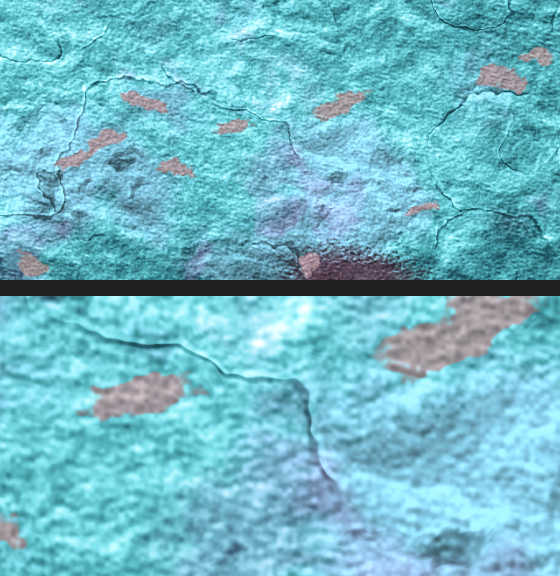
Top, the full canvas; bottom, a detail of the centre.
This texture is drawn by a Shadertoy shader. Its source:

```glsl
// Crumpled, shimmering turquoise foil paint with creases, pits and worn patches.
// A warped noise height field is lit from the upper left; the resulting tone
// picks a teal from a ramp, then blue sheen, bare patches and a stain go on top.

#define DEEP vec3(0.13, 0.36, 0.41)
#define TEAL vec3(0.24, 0.56, 0.60)
#define AQUA vec3(0.35, 0.73, 0.77)
#define BRIGHT vec3(0.51, 0.90, 0.94)
#define SHEEN vec3(0.51, 0.75, 0.86)
#define BARE vec3(0.64, 0.58, 0.57)
#define STAIN vec3(0.38, 0.22, 0.29)
#define GRAIN_FREQ 100.0
#define GRAIN 0.55
#define RELIEF 2.3
#define CREASE 0.60
#define PATCHES 10

float hash(vec2 p) {
    vec3 q = fract(p.xyx * 0.1031);
    q += dot(q, q.yzx + 33.33);
    return fract((q.x + q.y) * q.z);
}

float noise(vec2 p) {
    vec2 i = floor(p), f = fract(p);
    f = f * f * (3.0 - 2.0 * f);
    return mix(mix(hash(i), hash(i + vec2(1, 0)), f.x),
               mix(hash(i + vec2(0, 1)), hash(i + vec2(1, 1)), f.x), f.y);
}

float fbm(vec2 p) {
    float sum = 0.0, amp = 0.5;
    for (int i = 0; i < 5; i++) {
        sum += amp * noise(p);
        p = mat2(1.6, 1.2, -1.2, 1.6) * p + 17.3;
        amp *= 0.5;
    }
    return sum;
}

// Signed shade of a fold along a noise contour: dark lee side, bright lip
float crease(vec2 p, float freq, float width) {
    vec2 q = p * freq, e = vec2(0.05, 0.0);
    float n = noise(q) - 0.5;
    vec2 slope = vec2(noise(q + e) - 0.5 - n, noise(q + e.yx) - 0.5 - n) / e.x;
    float d = n / (max(length(slope), 0.35) * freq * width);
    float lee = smoothstep(-0.3, 0.2, d) * smoothstep(1.5, 0.4, d);
    float lip = smoothstep(-2.0, -0.8, d) * smoothstep(0.0, -0.5, d);
    float broken = smoothstep(0.46, 0.62, noise(q * 1.3 + 41.0));
    return broken * (0.45 * lip - lee);
}

vec3 foilRamp(float t) {
    float s = clamp(t, 0.0, 1.0) * 3.0;
    vec3 c = mix(DEEP, TEAL, min(s, 1.0));
    c = mix(c, AQUA, clamp(s - 1.0, 0.0, 1.0));
    c = mix(c, BRIGHT, clamp(s - 2.0, 0.0, 1.0));
    c += max(t - 1.0, 0.0) * vec3(0.65, 0.25, 0.20);
    return c * (1.0 + 0.7 * max(min(t, 0.0), -0.7));
}

void mainImage(out vec4 fragColor, in vec2 fragCoord) {
    vec2 p = fragCoord / iResolution.y;
    vec2 toLight = vec2(-0.6, 0.8);
    vec2 warp = vec2(fbm(p * 5.0), fbm(p * 5.0 + 60.0)) - 0.48;
    vec2 crumble = vec2(noise(p * 45.0), noise(p * 45.0 + 30.0)) - 0.5;
    vec2 w = p + 0.16 * warp;

    // Broad light: glow left of centre, dusk along the bottom and right
    vec2 g = (p - vec2(0.6, 0.57)) * vec2(1.1, 1.9);
    float tone = 0.60 + 0.8 * (fbm(p * 2.2 + 5.0) - 0.48);
    tone += 0.30 * exp(-dot(g, g)) - 0.40 * smoothstep(0.32, 0.0, p.y + 0.5 * warp.x);
    tone -= 0.12 * smoothstep(1.2, 2.0, p.x);

    // Wrinkled relief, slightly longer along a falling diagonal
    vec2 r = mat2(0.94, 0.34, -0.34, 0.94) * w * vec2(9.0, 13.0);
    tone += RELIEF * (fbm(r) - fbm(r + 0.25 * toLight));

    // Fine glitter grain
    vec2 k = mat2(0.97, 0.24, -0.24, 0.97) * p * GRAIN_FREQ * vec2(0.85, 1.2);
    float grain = noise(k) - noise(k + 0.65 * toLight);
    grain += 0.6 * (noise(p * GRAIN_FREQ * 1.7) - 0.5);
    tone += GRAIN * grain;

    // Long folds and short dark pits
    vec2 c = w + 0.012 * crumble;
    tone += CREASE * (crease(c + 3.0, 2.3, 0.008) + 0.9 * crease(c + 9.0, 4.2, 0.007));
    vec2 s = mat2(0.87, -0.5, 0.5, 0.87) * c;
    float pits = smoothstep(0.61, 0.72, fbm(s * vec2(8.0, 19.0) + 80.0));
    tone -= 0.55 * pits * smoothstep(0.35, 0.6, noise(p * 3.0 + 23.0));

    vec3 col = foilRamp(tone);

    // Blue and lilac sheen
    float sheen = smoothstep(0.47, 0.63, fbm(w * 2.4 + 33.0) + 0.08 * grain);
    vec3 blue = SHEEN * (0.55 + 0.62 * clamp(tone, -0.2, 1.2));
    col = mix(col, blue, 0.85 * sheen);
    float lilac = smoothstep(0.56, 0.70, fbm(w * 4.0 + 71.0));
    col += 0.6 * lilac * vec3(0.13, -0.08, 0.01);

    // Dark stain rising from the lower edge
    vec2 m = (w - vec2(1.25, 0.01)) / vec2(0.26, 0.09);
    float stain = smoothstep(1.3, 0.5, length(m) + 0.5 * grain);
    col = mix(col, STAIN * (0.85 + 0.7 * grain), 0.8 * stain);

    // Scattered ragged patches where the foil has worn off
    for (int i = 0; i < PATCHES; i++) {
        float id = float(i) + 1.0;
        float pick = hash(vec2(id, 7.0));
        vec2 centre = vec2((id - hash(vec2(id, 3.0))) * 2.0 / float(PATCHES), hash(vec2(id, 19.0)));
        vec2 size = mix(vec2(0.035, 0.022), vec2(0.105, 0.034), pick);
        vec2 q = (w + 0.10 * warp + 0.014 * crumble - centre) / size;
        float worn = smoothstep(1.12, 0.88, length(q) + 0.25 * grain);
        vec3 base = BARE + (1.0 - pick) * vec3(0.10, 0.01, 0.09);
        col = mix(col, base * (1.0 + 0.35 * grain), 0.88 * worn);
    }

    fragColor = vec4(clamp(col, 0.0, 1.0), 1.0);
}
```
